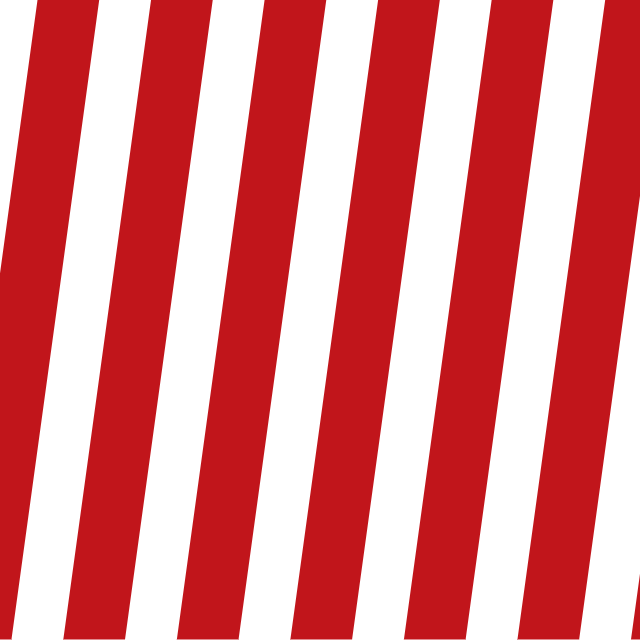
This pattern is drawn by a Shadertoy shader. Its source:

```glsl
const vec3 WHITE = vec3(1.0);
const vec3 RED = vec3(0.757, 0.083, 0.104);

const float PERIOD = 0.1774;      // horizontal distance between stripes
const float STRIPE_WIDTH = 0.0964;
const float FIRST_EDGE = 0.0988;  // left edge of a stripe at the bottom
const float SLANT = 0.1372;       // sideways shift per unit of height
const float HEM = 0.0008;         // thin white margin along the bottom

// Signed distance to repeated slanted bands, negative inside
float slantedStripes(vec2 p, float period, float width, float start, float slant) {
    float center = start + 0.5 * width;
    float x = p.x - slant * p.y - center;
    float offset = (fract(x / period + 0.5) - 0.5) * period;
    return (abs(offset) - 0.5 * width) / sqrt(1.0 + slant * slant);
}

// Antialiased coverage of a shape from its signed distance
float coverage(float dist, float pixel) {
    return clamp(0.5 - dist / pixel, 0.0, 1.0);
}

void mainImage(out vec4 fragColor, in vec2 fragCoord) {
    vec2 p = fragCoord / iResolution.y;
    float pixel = 1.0 / iResolution.y;

    // Red bands on white, trimmed at the hem
    float stripes = slantedStripes(p, PERIOD, STRIPE_WIDTH, FIRST_EDGE, SLANT);
    float dist = max(stripes, HEM - p.y);

    fragColor = vec4(mix(WHITE, RED, coverage(dist, pixel)), 1.0);
}
```
